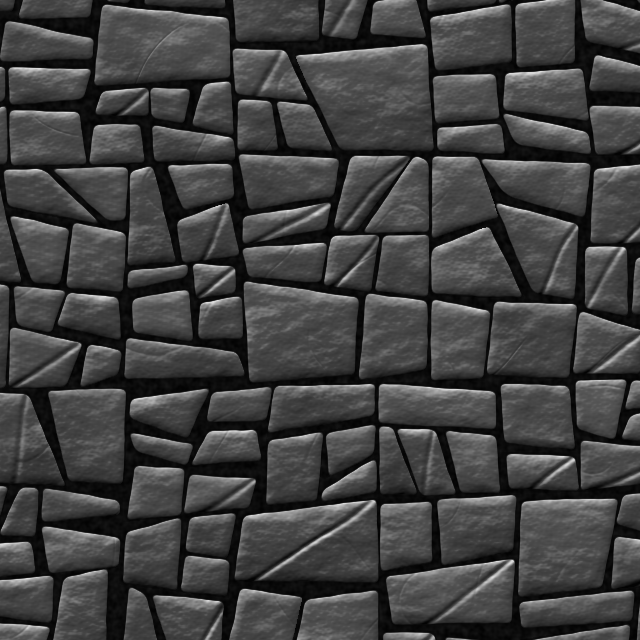
This texture is drawn by a Shadertoy shader. Its source:

```glsl
struct Quad { vec2 a, b, c, d; float seed; };  // counter-clockwise from lower left

const vec2 LIGHT_DIR = vec2(-0.28, 1.0);
const float STONE_TONE = 0.285;
const float GAP_TONE = 0.04;

float hash1(float n) { return fract(sin(n * 91.345 + 3.7) * 4745.31); }

vec2 hashGradient(vec2 cell) {
    float angle = 6.2832 * fract(sin(dot(cell, vec2(127.1, 311.7))) * 4375.85);
    return vec2(cos(angle), sin(angle));
}

float cross2(vec2 u, vec2 v) { return u.x * v.y - u.y * v.x; }

// Gradient noise, roughly -0.7 to 0.7
float noise(vec2 p) {
    vec2 i = floor(p), f = p - i;
    vec2 u = f * f * f * (f * (f * 6.0 - 15.0) + 10.0);
    vec2 e = vec2(1, 0);
    float low = mix(dot(hashGradient(i), f), dot(hashGradient(i + e), f - e), u.x);
    float high = mix(dot(hashGradient(i + e.yx), f - e.yx),
                     dot(hashGradient(i + 1.0), f - 1.0), u.x);
    return mix(low, high, u.y);
}

// Every octave adds about the same slope
float grain(vec2 p, float slope) {
    float sum = 0.0, freq = 11.0;
    for (int i = 0; i < 5; i++) {
        sum += noise(p * vec2(0.8, 1.1) * freq + float(i) * 7.3) * slope / freq;
        freq *= 2.0;
    }
    return sum;
}

float smoothMax(float a, float b, float k) {
    float h = max(k - abs(a - b), 0.0) / k;
    return max(a, b) + h * h * k * 0.25;
}

float edgeDistance(vec2 p, vec2 from, vec2 to) {
    return -cross2(normalize(to - from), p - from);
}

float quadDistance(Quad q, vec2 p, float rounding) {
    float bottomRight = smoothMax(edgeDistance(p, q.a, q.b), edgeDistance(p, q.b, q.c), rounding);
    float topLeft = smoothMax(edgeDistance(p, q.c, q.d), edgeDistance(p, q.d, q.a), rounding);
    return smoothMax(bottomRight, topLeft, rounding);
}

// Cut the wall again and again with slanted lines, following p
Quad findStone(vec2 p) {
    Quad q = Quad(vec2(-0.09, -0.07), vec2(1.1, -0.07), vec2(1.1, 1.08), vec2(-0.09, 1.08), 1.0);
    for (int i = 0; i < 10; i++) {
        float area = 0.5 * cross2(q.c - q.a, q.d - q.b);
        float sizeRoll = hash1(q.seed + 0.21);
        if (area < mix(0.009, 0.038, sizeRoll * sizeRoll)) break;
        float width = 0.5 * length(q.b - q.a + q.c - q.d);
        float height = 0.5 * length(q.d - q.a + q.c - q.b);
        bool upright = width * mix(0.85, 1.2, hash1(q.seed + 0.43)) > 1.2 * height;
        bool steep = upright && area < 0.1 && hash1(q.seed + 0.57) < 0.25;
        float lean = (hash1(q.seed + 0.69) - 0.5) * (steep ? 0.16 : 0.035);
        float skew = lean / (upright ? width : height);
        float middle = mix(0.36, 0.64, hash1(q.seed + 0.83));
        float t1 = clamp(middle + skew, 0.17, 0.83);
        float t2 = clamp(middle - skew, 0.17, 0.83);
        vec2 m = upright ? mix(q.a, q.b, t1) : mix(q.a, q.d, t1);
        vec2 n = upright ? mix(q.d, q.c, t2) : mix(q.b, q.c, t2);
        bool leftSide = cross2(n - m, p - m) > 0.0;
        if (upright) {
            if (leftSide) { q.b = m; q.c = n; } else { q.a = m; q.d = n; }
        } else {
            if (leftSide) { q.a = m; q.b = n; } else { q.d = m; q.c = n; }
        }
        q.seed = q.seed * 2.0 + (leftSide ? 1.0 : 0.0);
    }
    return q;
}

// Pull a corner inwards by a mostly small, sometimes large amount
vec2 cornerInset(float seed, vec2 inward) {
    vec2 roll = vec2(hash1(seed), hash1(seed + 0.37));
    return inward * (0.002 + 0.019 * roll * roll * roll * roll);
}

Quad shrinkStone(Quad q) {
    q.a += cornerInset(q.seed + 0.11, vec2(1, 1));
    q.b += cornerInset(q.seed + 0.31, vec2(-1, 1));
    q.c += cornerInset(q.seed + 0.51, vec2(-1, -1));
    q.d += cornerInset(q.seed + 0.71, vec2(1, -1));
    return q;
}

float stoneDepth(Quad q, vec2 p) {
    return -quadDistance(q, p, 0.009) + 0.002 * noise(p * 16.0) + 0.001 * noise(p * 47.0);
}

float stoneHeight(Quad q, vec2 p) {
    float depth = max(stoneDepth(q, p), 0.0);
    // Worn rim and chamfer
    float rim = 0.0035 * (1.0 + 0.7 * noise(p * 13.0));
    float chamfer = 0.012 + 0.009 * noise(p * 10.0 + q.seed);
    float h = 0.8 * rim * (1.0 - exp(-depth / rim)) - 0.35 * smoothMax(-depth, -chamfer, 0.005);
    // Hairline cracks
    float crack = noise(p * 6.0 + q.seed * 3.1) / 0.014;
    h -= 0.0006 * exp(-crack * crack) * smoothstep(-0.1, 0.25, noise(p * 8.0 - q.seed));
    // Diagonal gouge on some stones
    if (hash1(q.seed + 0.91) < 0.2) {
        vec2 start = mix(q.a, q.b, 0.35 * hash1(q.seed + 0.15));
        float s = (edgeDistance(p, start, q.c) + 0.012 * noise(p * 9.0)) / 0.005;
        h -= 0.005 * exp(-s * s);
    }
    return h + grain(p + q.seed * 0.37, 0.085);
}

void mainImage(out vec4 fragColor, in vec2 fragCoord) {
    vec2 p = fragCoord / iResolution.y;
    Quad stone = shrinkStone(findStone(p));
    float depth = stoneDepth(stone, p);

    // Relief lighting from above
    vec2 e = vec2(0.0012, 0.0);
    float h = stoneHeight(stone, p);
    vec2 slope = vec2(stoneHeight(stone, p + e) - h, stoneHeight(stone, p + e.yx) - h) / e.x;
    float light = -dot(slope, LIGHT_DIR);
    float sheen = 0.46 * (0.9 + 0.6 * noise(p * 11.0 + 5.0));

    vec2 center = 0.25 * (stone.a + stone.b + stone.c + stone.d);
    float tone = STONE_TONE + 0.05 * (hash1(stone.seed + 0.77) - 0.5)
               + 0.45 * (p.y - center.y) + 0.06 * noise(p * 7.0);
    tone += light > 0.0 ? sheen * light : 0.17 * light;

    // Dark rubble in the joints
    float rubble = GAP_TONE + 0.05 * noise(p * 75.0) + 0.03 * noise(p * 160.0);
    rubble *= smoothstep(0.012, -0.012, depth) + 0.2;

    float cover = smoothstep(-0.0012, 0.0012, depth);
    fragColor = vec4(vec3(clamp(mix(rubble, tone, cover), 0.01, 0.85)), 1.0);
}
```
